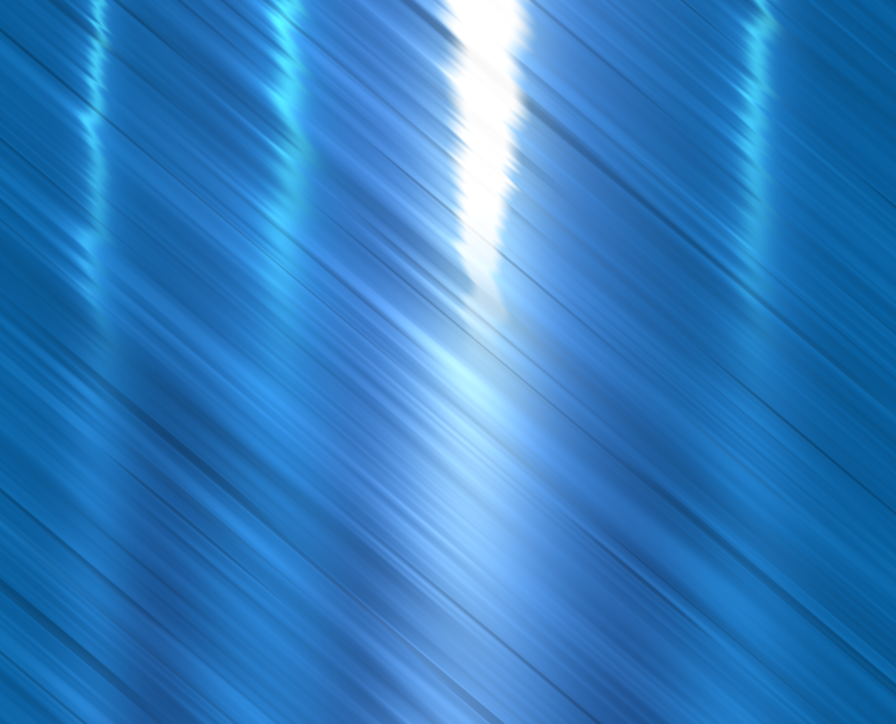
Give the GLSL for this texture, as a Shadertoy shader.

```glsl
// Diagonally brushed blue metal lit by four vertical reflections.
const float BRUSH_ANGLE = 0.70;       // downward slope of the brushing, radians
const float BRUSH_CONTRAST = 0.40;
const float SCRATCH_DEPTH = 0.20;
const float EDGE_JITTER = 0.022;      // how far the grain smears reflections
const vec3 EDGE_BLUE = vec3(0.015, 0.365, 0.61);
const vec3 STEEL_BLUE = vec3(0.17, 0.42, 0.71);
const vec3 DEEP_BLUE = vec3(0.11, 0.31, 0.56);
const vec3 HALO_BLUE = vec3(0.16, 0.55, 0.87);
const vec3 PERIWINKLE = vec3(0.35, 0.60, 0.93);
const vec3 ICE_BLUE = vec3(0.64, 0.84, 0.98);
const vec3 CYAN = vec3(0.30, 0.87, 1.0);

float hash(vec2 p) {
    vec3 q = fract(vec3(p.xyx) * 0.1031);
    q += dot(q, q.yzx + 33.33);
    return fract((q.x + q.y) * q.z);
}

float noise(vec2 p) {
    vec2 cell = floor(p);
    vec2 f = fract(p);
    f = f * f * (3.0 - 2.0 * f);
    return mix(mix(hash(cell), hash(cell + vec2(1, 0)), f.x),
               mix(hash(cell + vec2(0, 1)), hash(cell + vec2(1, 1)), f.x), f.y);
}

float bell(float d, float width) {
    d /= width;
    return exp(-d * d);
}

// Long fibres at several widths, centred on zero
float brushedGrain(vec2 fibre) {
    float sum = 0.0;
    float weight = 0.30;
    vec2 scale = vec2(0.9, 24.0);
    for (int i = 0; i < 4; i++) {
        sum += weight * (noise(fibre * scale + float(i) * 17.3 + 40.0) - 0.5);
        scale *= vec2(1.6, 2.1);
        weight *= 0.92;
    }
    return sum;
}

// Blue halo with a cyan core that fades toward the bottom
vec3 addReflection(vec3 color, float x, float depth, float center,
                   float width, float power) {
    float d = x - center;
    float halo = bell(d, width * mix(0.8, 1.5, depth));
    color = mix(color, HALO_BLUE, halo * power * mix(0.85, 0.50, depth));
    float core = bell(d, width * mix(0.24, 0.70, depth));
    float fade = 1.0 - smoothstep(0.0, 0.62, depth);
    return mix(color, CYAN, core * fade * power);
}

void mainImage(out vec4 fragColor, in vec2 fragCoord) {
    vec2 uv = fragCoord / iResolution.xy;
    vec2 p = fragCoord / iResolution.y;
    float depth = 1.0 - uv.y;

    // Coordinates along and across the brushing
    float c = cos(BRUSH_ANGLE);
    float s = sin(BRUSH_ANGLE);
    vec2 fibre = vec2(c * p.x - s * p.y, s * p.x + c * p.y);
    float grain = brushedGrain(fibre);
    float x = uv.x + grain * EDGE_JITTER * 2.0;

    // Base sheet: saturated sides, steel centre, dark lower valleys
    vec3 color = mix(EDGE_BLUE, STEEL_BLUE, bell(x - 0.47, 0.34));
    float valleys = bell(x - 0.175, 0.065) + bell(x - 0.40, 0.055)
                  + bell(x - 0.69, 0.09);
    color = mix(color, DEEP_BLUE, min(valleys, 1.0) * smoothstep(0.25, 1.0, depth) * 0.85);

    // Cool cyan reflections
    color = addReflection(color, x, depth, 0.109, 0.030, 0.75);
    color = addReflection(color, x, depth, 0.325 - 0.025 * depth * depth, 0.055, 1.0);
    color = addReflection(color, x, depth, 0.845 - 0.01 * depth, 0.046, 0.78);

    // Wide pale reflection, white at the top
    float d = x - (0.543 - 0.025 * depth * depth);
    float wash = bell(d, mix(0.15, 0.115, depth));
    color = mix(color, PERIWINKLE, wash * mix(0.80, 0.75, depth));
    float pale = bell(d, mix(0.060, 0.070, depth));
    color = mix(color, ICE_BLUE, pale * (1.0 - 0.75 * smoothstep(0.45, 1.0, depth)));
    float halfWidth = mix(0.038, 0.018, smoothstep(0.0, 0.42, depth));
    float white = 1.0 - smoothstep(halfWidth * 0.65, halfWidth * 1.5, abs(d));
    white *= 1.0 - smoothstep(0.27, 0.53, depth);
    color = mix(color, vec3(1.0), white);

    // Grain and sparse dark scratches, washed out in the highlight
    float scratch = smoothstep(0.80, 0.98, noise(fibre * vec2(1.8, 105.0) + 9.0));
    float visible = 1.0 - 0.9 * white;
    color *= 1.0 + visible * (grain * BRUSH_CONTRAST - scratch * SCRATCH_DEPTH);
    color += visible * max(grain, 0.0) * vec3(0.10, 0.09, 0.07);

    fragColor = vec4(clamp(color, 0.0, 1.0), 1.0);
}
```
